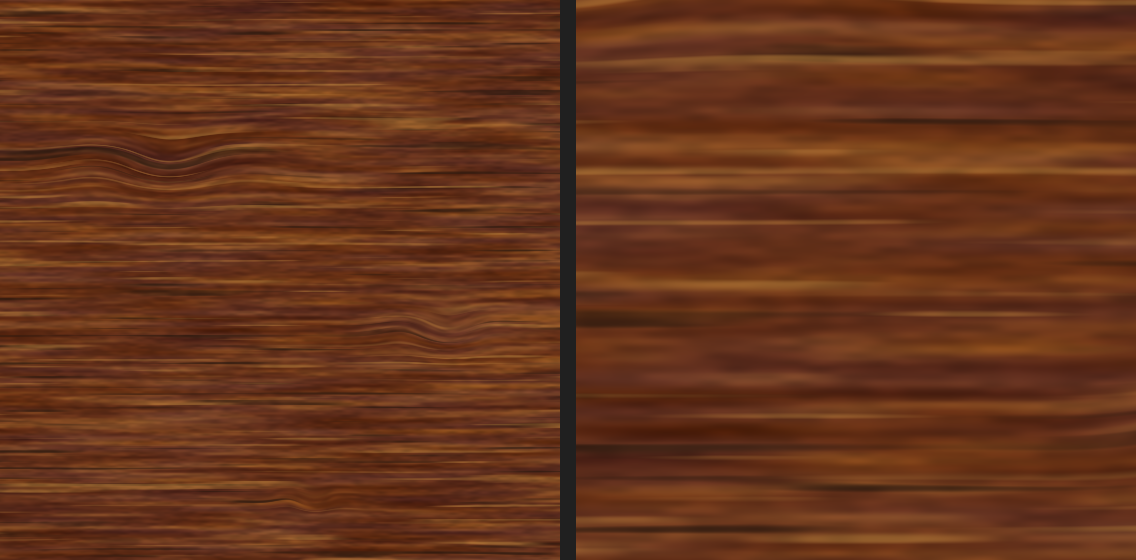
Left, the full canvas; right, a detail of the centre.
Give the GLSL for this texture, as a Shadertoy shader.

```glsl
// Polished red-brown wood with fine horizontal grain and a few wavy knots.

const vec3 DARK_WOOD  = vec3(0.285, 0.115, 0.065);
const vec3 MID_WOOD   = vec3(0.402, 0.196, 0.106);
const vec3 LIGHT_WOOD = vec3(0.575, 0.345, 0.16);
const vec3 PORE_COLOR = vec3(0.17, 0.10, 0.06);
const vec3 GLINT_COLOR = vec3(0.66, 0.45, 0.21);
const vec3 TINT_SHIFT = vec3(-0.015, 0.012, 0.075);

const float CONTRAST = 2.9;
const float PORE_STRENGTH = 0.75;
const float GLINT_STRENGTH = 0.70;
const float FIBRE_STRENGTH = 0.20;
const float WAVINESS = 0.004;

// Knots: centre x, centre y, half width, bend height
const int KNOT_COUNT = 3;
const vec4 KNOTS[KNOT_COUNT] = vec4[KNOT_COUNT](
    vec4(0.27, 0.705, 0.150, 0.024),
    vec4(0.78, 0.410, 0.095, 0.017),
    vec4(0.55, 0.105, 0.055, 0.010));

float hash(vec2 p) {
    return fract(sin(dot(p, vec2(127.1, 311.7))) * 43758.5453);
}

// One row of smooth noise, slid sideways so that rows do not line up
float rowNoise(float x, float row) {
    x += 40.0 * hash(vec2(row, 7.3));
    float cell = floor(x);
    float blend = smoothstep(0.0, 1.0, x - cell);
    return mix(hash(vec2(cell, row)), hash(vec2(cell + 1.0, row)), blend);
}

// Streaks: noise with separate densities along and across the grain
float streaks(vec2 p, vec2 density, float seed) {
    p *= density;
    float row = floor(p.y);
    float blend = smoothstep(0.0, 1.0, p.y - row);
    row += seed;
    return mix(rowNoise(p.x, row), rowNoise(p.x, row + 1.0), blend);
}

// Bends the grain around each knot
vec2 bendGrain(vec2 p) {
    vec2 bent = p;
    for (int i = 0; i < KNOT_COUNT; i++) {
        vec4 knot = KNOTS[i];
        vec2 d = (p - knot.xy) / vec2(knot.z, knot.w * 2.2);
        bent.y += knot.w * sin(d.x * 2.6 + 0.8) * exp(-dot(d, d));
    }
    bent.y += WAVINESS * (streaks(p, vec2(5.0, 9.0), 500.0) - 0.5);
    return bent;
}

void mainImage(out vec4 fragColor, in vec2 fragCoord) {
    vec2 p = bendGrain(fragCoord / iResolution.xy);

    // Layered tone, from broad bands to fine fibres
    float tone = 0.10 * streaks(p, vec2(2.0, 18.0), 11.0)
               + 0.22 * streaks(p, vec2(4.0, 65.0), 103.0)
               + 0.40 * streaks(p, vec2(6.0, 125.0), 211.0)
               + 0.28 * streaks(p, vec2(16.0, 190.0), 419.0);
    tone = (tone - 0.5) * CONTRAST;

    vec3 color = mix(MID_WOOD, DARK_WOOD, clamp(-tone, 0.0, 1.0));
    color = mix(color, LIGHT_WOOD, clamp(tone, 0.0, 1.0));

    // Drift between warm red and duller brown
    float tint = streaks(p, vec2(7.0, 100.0), 607.0) - 0.5;
    color += TINT_SHIFT * tint;

    // Sparse dark pores with pale glints, each a thin long line
    float pore = smoothstep(0.70, 1.0, streaks(p, vec2(5.0, 165.0), 809.0));
    float glint = smoothstep(0.72, 1.0, streaks(p, vec2(4.5, 165.0), 907.0));
    color = mix(color, PORE_COLOR, PORE_STRENGTH * pore);
    color = mix(color, GLINT_COLOR, GLINT_STRENGTH * glint);

    // Faint short fibres
    color *= 1.0 + FIBRE_STRENGTH * (streaks(p, vec2(60.0, 240.0), 1201.0) - 0.5);

    fragColor = vec4(color, 1.0);
}
```
